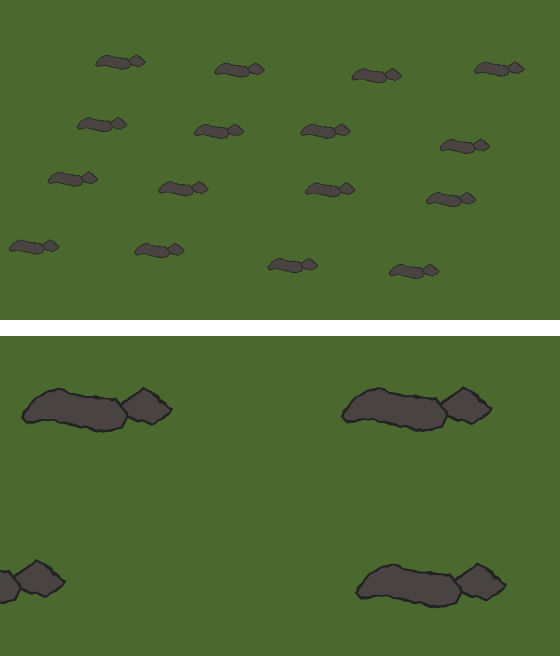
Top, the full canvas; bottom, a detail of the centre.
Reproduce this pattern procedurally as a WebGL 2 fragment shader.

```glsl
#version 300 es
precision highp float;
// Dark two-part stones with thin outlines, scattered on a flat green lawn.

uniform vec2 u_resolution;
out vec4 fragColor;

const vec3 GRASS = vec3(0.294, 0.412, 0.180);
const vec3 STONE = vec3(0.285, 0.268, 0.260);
const vec3 OUTLINE = vec3(0.135, 0.130, 0.140);

// Layout, in canvas heights: a skewed lattice with jitter
const int COLUMNS = 4;
const int ROWS = 4;
const vec2 FIRST_STONE = vec2(0.365, 0.825);
const vec2 COLUMN_STEP = vec2(0.377, -0.020);
const vec2 ROW_STEP = vec2(-0.064, -0.196);
const vec2 JITTER = vec2(0.068, 0.030);

// Stone shape, in stone units
const float UNITS_PER_HEIGHT = 657.0;
const vec2 HALF_BOX = vec2(58.0, 21.0);
const float LINE_HALF_WIDTH = 0.85;
const float ROUGHNESS = 1.8;
const float ROUGH_FREQUENCY = 0.28;
const int BODY_POINTS = 14;
const int HEAD_POINTS = 9;
const vec2 CORNERS[BODY_POINTS + HEAD_POINTS] = vec2[](
    // long body
    vec2(-51, -4), vec2(-43, 8), vec2(-35, 13), vec2(-26, 15), vec2(-14, 11),
    vec2(0, 9), vec2(14, 8), vec2(17, 4), vec2(22, -4), vec2(18, -11),
    vec2(5, -14), vec2(-16, -9), vec2(-30, -6), vec2(-47, -8),
    // small head, sharing one edge with the body
    vec2(17, 4), vec2(25, 11), vec2(33, 15), vec2(40, 12), vec2(45, 6),
    vec2(52, 2), vec2(47, -5), vec2(38, -9), vec2(22, -4));

float hash(vec2 p) {
    return fract(sin(dot(p, vec2(127.1, 311.7))) * 43758.5453);
}

float valueNoise(vec2 p) {
    vec2 cell = floor(p);
    vec2 f = fract(p);
    f = f * f * (3.0 - 2.0 * f);
    float low = mix(hash(cell), hash(cell + vec2(1, 0)), f.x);
    float high = mix(hash(cell + vec2(0, 1)), hash(cell + vec2(1, 1)), f.x);
    return mix(low, high, f.y);
}

// Signed distance to a polygon stored in CORNERS
float polygonDistance(vec2 p, int first, int count) {
    float nearest = 1e6;
    float side = 1.0;
    for (int i = 0; i < count; i++) {
        vec2 a = CORNERS[first + i];
        vec2 b = CORNERS[first + (i + 1) % count];
        vec2 edge = b - a;
        vec2 toP = p - a;
        vec2 gap = toP - edge * clamp(dot(toP, edge) / dot(edge, edge), 0.0, 1.0);
        nearest = min(nearest, dot(gap, gap));
        bool crosses = (a.y > p.y) != (b.y > p.y);
        if (crosses && toP.x < edge.x * toP.y / edge.y) side = -side;
    }
    return side * sqrt(nearest);
}

float coverage(float d, float pixel) {
    return clamp(0.5 - d / pixel, 0.0, 1.0);
}

vec3 paintStone(vec3 color, vec2 p, float pixel) {
    // Ragged edges
    vec2 q = p * ROUGH_FREQUENCY;
    p += ROUGHNESS * (vec2(valueNoise(q), valueNoise(q + 37.0)) - 0.5);

    float body = polygonDistance(p, 0, BODY_POINTS);
    float head = polygonDistance(p, BODY_POINTS, HEAD_POINTS);
    float line = min(abs(body), abs(head)) - LINE_HALF_WIDTH;
    color = mix(color, STONE, coverage(min(body, head), pixel));
    return mix(color, OUTLINE, coverage(line, pixel));
}

void main() {
    vec2 uv = gl_FragCoord.xy / u_resolution.y;
    float pixel = UNITS_PER_HEIGHT / u_resolution.y;
    vec3 color = GRASS;

    for (int row = 0; row < ROWS; row++) {
        for (int column = 0; column < COLUMNS; column++) {
            vec2 id = vec2(column, row);
            vec2 offset = 2.0 * vec2(hash(id + 3.7), hash(id + 19.3)) - 1.0;
            vec2 center = FIRST_STONE + id.x * COLUMN_STEP + id.y * ROW_STEP + JITTER * offset;
            vec2 p = (uv - center) * UNITS_PER_HEIGHT;
            if (all(lessThan(abs(p), HALF_BOX))) color = paintStone(color, p, pixel);
        }
    }
    fragColor = vec4(color, 1.0);
}
```
